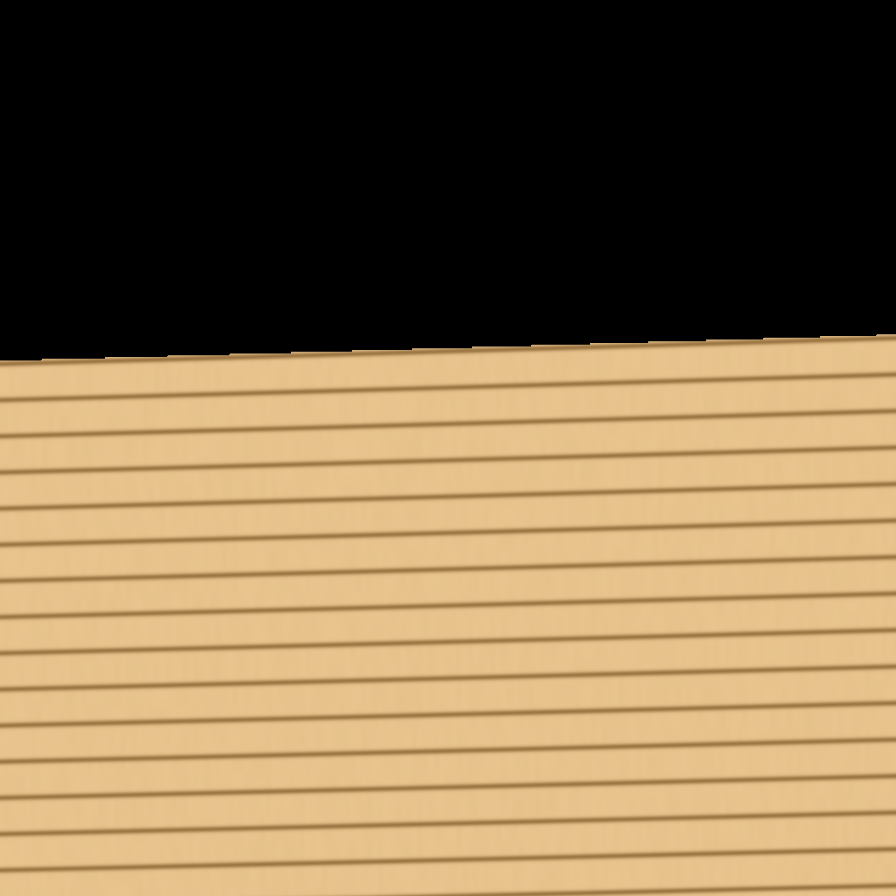
This texture is drawn by a WebGL 2 fragment shader. Its source:

```glsl
#version 300 es
precision highp float;
// Pale timber siding with tilted, slightly fanning grooves under a black void.

uniform vec2 u_resolution;
out vec4 fragColor;

// Colours
const vec3 VOID_COLOR   = vec3(0.0);
const vec3 BOARD_COLOR  = vec3(0.908, 0.764, 0.550);
const vec3 GROOVE_COLOR = vec3(0.615, 0.465, 0.265);

// Grooves: height at the left edge, rise and bend to the right
const float GROOVE_TOP   = 0.5534;
const float RISE         = 0.0273;
const float BEND         = 0.0013;
const float PITCH_LEFT   = 0.04036;
const float PITCH_RIGHT  = 0.04074;
const float GROOVE_SIGMA = 0.0023;

// Stepped top edge, measured in treads
const float TREADS    = 512.0;
const float EDGE_BASE = 306.34;
const float EDGE_RISE = 14.0;
const float EDGE_BEND = 1.0;

// Wood grain
const vec2  GRAIN_CELLS = vec2(160.0, 40.0);
const float GRAIN_DEPTH = 0.012;

float hash(vec2 p) {
    vec3 q = fract(p.xyx * 0.1031);
    q += dot(q, q.yzx + 33.33);
    return fract((q.x + q.y) * q.z);
}

float valueNoise(vec2 p) {
    vec2 cell = floor(p);
    vec2 f = fract(p);
    f = f * f * (3.0 - 2.0 * f);
    float low  = mix(hash(cell), hash(cell + vec2(1.0, 0.0)), f.x);
    float high = mix(hash(cell + vec2(0.0, 1.0)), hash(cell + vec2(1.0)), f.x);
    return mix(low, high, f.y);
}

// Darkness of the nearest groove, 1 at its centre
float grooveAmount(vec2 uv) {
    float top = GROOVE_TOP + uv.x * (RISE + BEND * uv.x);
    float pitch = mix(PITCH_LEFT, PITCH_RIGHT, uv.x);
    float row = (top - uv.y) / pitch;
    float d = (row - round(row)) * pitch / GROOVE_SIGMA;
    return exp(-0.5 * d * d);
}

// Height of the stepped top edge, with softened risers
float edgeHeight(float x) {
    float t = EDGE_BASE + x * (EDGE_RISE + EDGE_BEND * x);
    float riser = min((EDGE_RISE + 2.0 * EDGE_BEND * x) / u_resolution.x, 0.5);
    return (floor(t) + smoothstep(1.0 - riser, 1.0, fract(t))) / TREADS;
}

void main() {
    vec2 uv = gl_FragCoord.xy / u_resolution;

    // Boards with faint grain
    float grain = valueNoise(uv * GRAIN_CELLS) - 0.5;
    vec3 board = BOARD_COLOR + GRAIN_DEPTH * grain;
    board = mix(board, GROOVE_COLOR, grooveAmount(uv));

    // Cut the wall off at its top edge
    float coverage = clamp((edgeHeight(uv.x) - uv.y) * u_resolution.y + 0.5, 0.0, 1.0);
    fragColor = vec4(mix(VOID_COLOR, board, coverage), 1.0);
}
```
